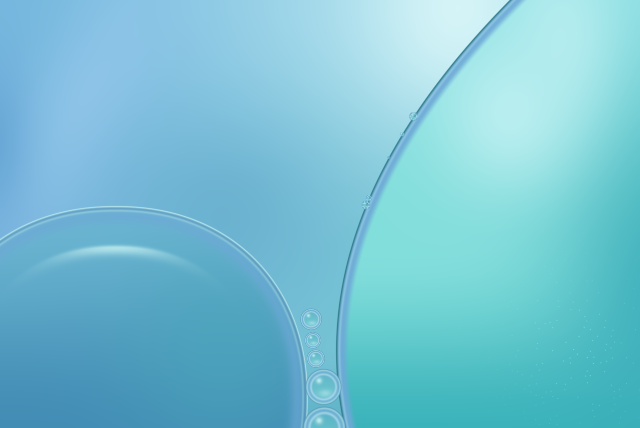
A Shadertoy shader for this background:

```glsl
const vec3 SKY_TOP_LEFT = vec3(.46, .72, .87);
const vec3 SKY_TOP_RIGHT = vec3(.65, .86, .92);
const vec3 SKY_LOW_LEFT = vec3(.47, .70, .87);
const vec3 SKY_LOW_RIGHT = vec3(.46, .77, .83);
const vec3 LAVENDER = vec3(.58, .78, .92);
const vec3 DEEP_BLUE = vec3(.39, .64, .83);
const vec3 DUSK_BLUE = vec3(.41, .69, .81);
const vec3 WHITE_GLOW = vec3(.84, .96, .97);
const vec3 DOME_TOP = vec3(.42, .71, .82);
const vec3 DOME_LOW = vec3(.26, .55, .71);
const vec3 DOME_TEAL = vec3(.29, .65, .73);
const vec3 LENS_TOP = vec3(.58, .89, .90);
const vec3 LENS_MID = vec3(.51, .87, .86);
const vec3 LENS_LOW = vec3(.23, .70, .73);
const vec3 LENS_SHADE = vec3(.22, .67, .72);
const vec3 LENS_GLOW = vec3(.75, .94, .95);
const vec3 RIM_BLUE = vec3(.43, .66, .84);
const vec3 RIM_DARK = vec3(.16, .46, .50);
const vec3 RIM_LIGHT = vec3(.76, .93, .94);

const vec2 DOME_CENTRE = vec2(.2705, .070);
const float DOME_RADIUS = .449;
const float DOME_POWER = 2.16;
const vec2 LENS_TIP = vec2(.785, .180);
const float LENS_BEND = .6036;
const float SPECK_CELL = .016;

// Beads in the gap: centre and radius
const vec3 BEADS[5] = vec3[5](vec3(.758, .0, .050), vec3(.756, .096, .042),
    vec3(.738, .162, .021), vec3(.731, .205, .019), vec3(.727, .254, .025));
// Droplets on the lens rim: height and radius
const vec2 DROPS[5] = vec2[5](vec2(.728, .010), vec2(.686, .005),
    vec2(.632, .003), vec2(.537, .007), vec2(.521, .010));

float glow(vec2 p, vec2 centre, vec2 radii) {
    vec2 q = (p - centre) / radii;
    return exp(-dot(q, q));
}

float stripe(float d, float centre, float width) {
    float q = (d - centre) / max(width, .6 / iResolution.y);
    return exp(-q * q);
}

float cover(float d) {
    return smoothstep(-.8, .8, d * iResolution.y);
}

vec2 hash22(vec2 p) {
    vec3 q = fract(p.xyx * vec3(.1031, .1030, .0973));
    q += dot(q, q.yzx + 33.33);
    return fract((q.xx + q.yz) * q.zy);
}

float lensEdge(float y) {
    return LENS_TIP.x + LENS_BEND * (y - LENS_TIP.y) * (y - LENS_TIP.y);
}

vec3 skyColour(vec2 p) {
    float across = smoothstep(0., 1., p.x / .95);
    vec3 low = mix(SKY_LOW_LEFT, SKY_LOW_RIGHT, across);
    vec3 top = mix(SKY_TOP_LEFT, SKY_TOP_RIGHT, across);
    vec3 c = mix(low, top, smoothstep(.3, 1., p.y));
    vec2 slanted = vec2(p.x - .45 * (p.y - .7), p.y);
    c = mix(c, LAVENDER, .75 * glow(slanted, vec2(.17, .75), vec2(.15, .32)));
    c = mix(c, DEEP_BLUE, .8 * glow(p, vec2(-.02, .66), vec2(.09, .19)));
    c = mix(c, DUSK_BLUE, .85 * glow(p, vec2(.52, .50), vec2(.26, .22)));
    c = mix(c, DOME_TEAL, .5 * (1. - smoothstep(0., .2, p.y)));
    return mix(c, WHITE_GLOW, .95 * glow(p, vec2(1.07, .98), vec2(.22, .26)));
}

vec3 domeColour(vec2 p, float depth) {
    vec3 c = mix(DOME_LOW, DOME_TOP, smoothstep(-.02, .52, p.y));
    c = mix(c, DOME_TEAL, .65 * glow(p, vec2(.52, .18), vec2(.23, .24)));
    // Soft rim bands and the upper crescent
    c = mix(c, RIM_BLUE, .65 * stripe(depth, .024, .017));
    c = mix(c, RIM_LIGHT, .35 * stripe(depth, .011, .003));
    c = mix(c, RIM_BLUE * .85, .5 * stripe(depth, .006, .003));
    c = mix(c, RIM_LIGHT, .8 * stripe(depth, .001, .0025));
    float arc = depth - .098;
    float fade = stripe(p.x, .27, .13) * step(DOME_CENTRE.y, p.y);
    return mix(c, RIM_LIGHT, .8 * fade * stripe(arc, 0., arc > 0. ? .016 : .006));
}

vec3 lensColour(vec2 p, float depth) {
    vec3 c = mix(LENS_LOW, LENS_MID, smoothstep(-.03, .42, p.y));
    c = mix(c, LENS_TOP, smoothstep(.5, 1., p.y));
    c = mix(c, LENS_SHADE, .85 * glow(p, vec2(1.56, .33), vec2(.26, .46)));
    c = mix(c, LENS_GLOW, .85 * glow(p, vec2(1.19, .73), vec2(.17, .19)));
    c = mix(c, LENS_GLOW, .7 * glow(p, vec2(1.32, .92), vec2(.13, .22)));
    // Faint scattered specks
    vec2 cell = floor(p / SPECK_CELL);
    vec2 rnd = hash22(cell);
    float spot = length(p - (cell + .2 + .6 * rnd) * SPECK_CELL);
    float area = glow(p, vec2(1.36, .17), vec2(.16, .17));
    c += .12 * area * step(.72, hash22(cell + 71.).x) * stripe(spot, 0., .0013);
    // Rim bands
    c = mix(c, RIM_BLUE, .9 * (1. - smoothstep(.015, .032, depth)));
    c = mix(c, RIM_LIGHT, .3 * stripe(depth, .008, .003));
    return mix(c, RIM_DARK, .85 * stripe(depth, .001, .003));
}

vec3 addBead(vec3 c, vec2 p, vec2 centre, float radius) {
    vec2 q = (p - centre) / radius;
    float r = length(q);
    vec3 body = mix(c, mix(DOME_TEAL, LENS_MID, .5 - .4 * q.y), .6);
    body = mix(body, RIM_BLUE, .7 * smoothstep(.5, .75, r));
    body = mix(body, RIM_LIGHT, .55 * stripe(r, .70, .07) + .5 * stripe(r, .92, .06));
    body = mix(body, RIM_DARK, .35 * stripe(r, 1., .05));
    body = mix(body, WHITE_GLOW, .8 * glow(q, vec2(-.25, .35), vec2(.16)));
    body = mix(body, WHITE_GLOW, .4 * glow(q, vec2(.1, -.35), vec2(.35, .2)));
    return mix(c, body, cover(radius * (1. - r)));
}

void mainImage(out vec4 fragColor, in vec2 fragCoord) {
    vec2 p = fragCoord / iResolution.y;
    vec3 c = skyColour(p);

    vec2 q = pow(abs(p - DOME_CENTRE), vec2(DOME_POWER));
    float domeDepth = DOME_RADIUS - pow(q.x + q.y, 1. / DOME_POWER);
    c = mix(c, domeColour(p, domeDepth), cover(domeDepth));

    float slope = 2. * LENS_BEND * (p.y - LENS_TIP.y);
    float lensDepth = (p.x - lensEdge(p.y)) / sqrt(1. + slope * slope);
    c = mix(c, lensColour(p, lensDepth), cover(lensDepth));

    for (int i = 0; i < 5; i++) {
        c = addBead(c, p, BEADS[i].xy, BEADS[i].z);
        c = addBead(c, p, vec2(lensEdge(DROPS[i].x), DROPS[i].x), DROPS[i].y);
    }
    fragColor = vec4(c, 1.);
}
```
